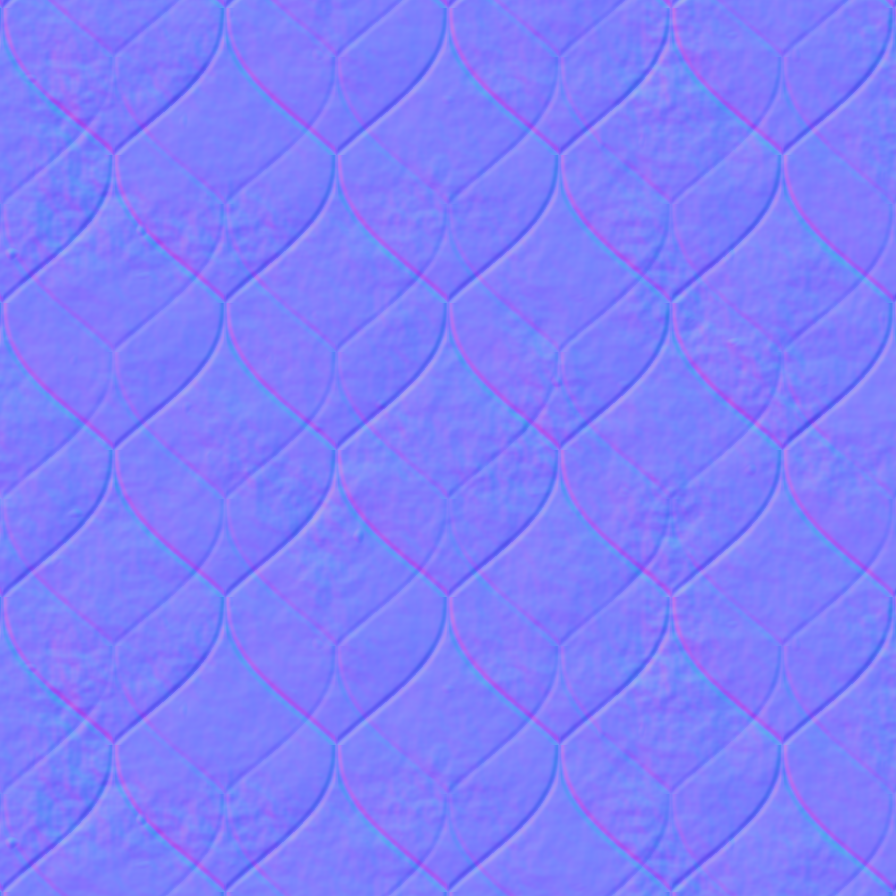
Write a three.js fragment shader that draws this texture map.

```glsl
// Tangent-space normal map of overlapping ogee scales pressed into rough plaster.
#define HALF_CELL vec2(0.1244, 0.1644)  // half repeat across, one staggered row down
#define CUSP vec2(0.0025, 0.991)        // a cusp of the top row
#define GHOST_SHIFT 0.667               // faint second lattice, in rows upward
#define GHOST_STRENGTH 0.46
#define INNER_EDGE 0.36                 // slope on the scale side of a rim
#define OUTER_EDGE 0.29                 // slope on the far side of a rim
#define EDGE_WIDTH 0.0030
#define DISH vec2(0.10, 0.068)          // broad hollow beside the rims
#define DISH_WIDTH 0.05
#define GRAIN 0.052                     // plaster roughness
#define PITS 0.035

varying vec2 vUv;

float hash(vec2 p) {
  vec3 q = fract(p.xyx * vec3(0.1031, 0.1030, 0.0973));
  q += dot(q, q.yzx + 33.33);
  return fract((q.x + q.y) * q.z);
}

// Dot of the offset with a random unit gradient; the lattice wraps vertically.
float corner(vec2 cell, vec2 offset, float period) {
  cell.y = mod(cell.y, period);
  float angle = 6.2832 * hash(cell + period * 1.7);
  return dot(offset, vec2(cos(angle), sin(angle)));
}

float gradientNoise(vec2 p, float period) {
  p *= period;
  vec2 i = floor(p), f = p - i;
  vec2 w = f * f * f * (f * (f * 6.0 - 15.0) + 10.0);
  vec2 e = vec2(1.0, 0.0);
  float low = mix(corner(i, f, period), corner(i + e, f - e, period), w.x);
  float high = mix(corner(i + e.yx, f - e.yx, period),
                   corner(i + 1.0, f - 1.0, period), w.x);
  return mix(low, high, w.y);
}

// Plaster height: undulation, three grain sizes and a few sparse pits.
float plaster(vec2 p) {
  float h = gradientNoise(p, 8.0) / 16.0;
  h += gradientNoise(p, 18.0) / 26.0;
  h += gradientNoise(p, 40.0) / 42.0;
  h += gradientNoise(p, 70.0) / 105.0;
  float pit = max(gradientNoise(p, 27.0) - 0.45, 0.0);
  return GRAIN * h - PITS * pit * pit;
}

// Slope (xy) of one ogee lattice, and the id (zw) of the scale under p.
vec4 scaleLattice(vec2 p) {
  vec2 q = vec2(p.x - CUSP.x, CUSP.y - p.y) / HALF_CELL;
  float row = floor(q.y), v = q.y - row;
  float column = row + 2.0 * floor((q.x - row) * 0.5 + 0.5);
  float x = q.x - column, ax = abs(x);
  float side = x < 0.0 ? -1.0 : 1.0;

  // Signed distance to the S-shaped rim, positive inside the scale above it.
  float rim = v * v * (0.5 + v * (1.7 - 1.2 * v));
  float rimSlope = v * (1.0 + v * (5.1 - 4.8 * v));
  vec2 grad = vec2(side, rimSlope) / HALF_CELL;
  float d = (ax - rim) / length(grad);
  vec2 facing = normalize(grad) * vec2(1.0, -1.0);

  // Narrow ridge: one lobe on each side of the rim.
  vec2 lobe = (vec2(d, -d) - 0.0030) / EDGE_WIDTH;
  lobe = exp(-lobe * lobe);
  float ridge = INNER_EDGE * lobe.x - OUTER_EDGE * lobe.y;
  float fold = min(ax, 1.0 - ax);
  vec2 slope = ridge * facing * vec2(1.1 * smoothstep(0.0, 0.02, fold), 0.95);

  // Broad hollow, faded where neighbouring rows meet.
  vec2 dish = DISH * exp(-abs(d) / DISH_WIDTH);
  dish *= d > 0.0 ? smoothstep(0.0, 0.35, v) : -0.75 * smoothstep(0.0, 0.35, 1.0 - v);
  slope += dish * facing * vec2(smoothstep(0.0, 0.35, fold), 1.0);

  vec2 id = d > 0.0 ? vec2(column + side, row - 1.0) : vec2(column, row);
  return vec4(slope, id);
}

void main() {
  // Plaster repeats every four rows.
  vec2 p = vUv / (4.0 * HALF_CELL.y);

  // Main rims, plus a fainter lattice of uneven strength.
  vec4 scales = scaleLattice(vUv);
  vec2 ghostShift = vec2(0.0, GHOST_SHIFT * HALF_CELL.y);
  float ghost = GHOST_STRENGTH * (1.0 + 0.7 * gradientNoise(p, 9.0));
  vec2 slope = scales.xy + ghost * scaleLattice(vUv - ghostShift).xy;

  // Roughness differs by scale and by soft patches.
  float patches = smoothstep(-0.3, 0.45, gradientNoise(p + 0.37, 5.0));
  vec2 id = vec2(scales.z, mod(scales.w, 4.0)) + 17.0;
  float roughness = 0.45 + 0.45 * hash(id) + 0.9 * patches * patches;

  vec2 e = vec2(0.0022, 0.0);
  float h = plaster(p);
  vec2 bump = vec2(plaster(p + e) - h, plaster(p + e.yx) - h) / e.x;
  slope += bump * vec2(-1.1, 1.0) * roughness;

  vec3 normal = normalize(vec3(slope, 1.0));
  gl_FragColor = vec4((normal * 0.5 + 0.5) * vec3(1.0, 1.0, 0.99), 1.0);
}
```
